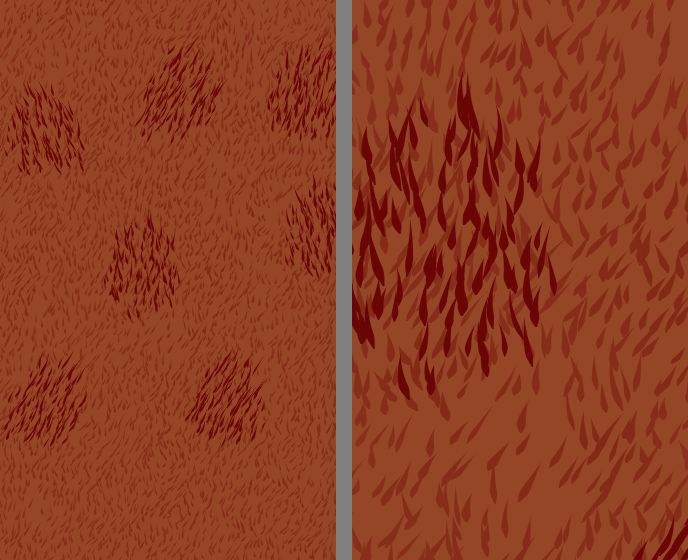
Left: the whole. Right: its middle third, enlarged.
This texture is drawn by a WebGL 1 fragment shader. Its source:

```glsl
precision highp float;
uniform vec2 u_resolution;

float hash(vec2 p) {
  vec3 q = fract(vec3(p.xyx) * 0.1031);
  q += dot(q, q.yzx + 33.33);
  return fract((q.x + q.y) * q.z);
}

float noise(vec2 p) {
  vec2 i = floor(p), f = fract(p);
  f = f * f * (3.0 - 2.0 * f);
  return mix(mix(hash(i), hash(i + vec2(1, 0)), f.x),
             mix(hash(i + vec2(0, 1)), hash(i + vec2(1, 1)), f.x), f.y);
}

// Staggered dark clumps: x = relative distance to the nearest, y = its lean
vec2 nearestClump(vec2 p) {
  vec2 best = vec2(9.0, 0.0);
  for (int i = 0; i < 7; i++) {
    float row = min(floor(float(i) / 2.0), 2.0);
    float col = float(i) - 2.0 * row;
    float top = step(1.5, row);
    vec2 center = vec2(0.08 + 0.175 * mod(row, 2.0) + col * mix(0.32, 0.235, top),
                       0.275 + 0.24 * row + 0.07 * min(col, 1.0) * step(0.5, row));
    float lean = mix(-0.4, 0.55, hash(vec2(float(i) + 3.0, 8.0)));
    vec2 d = (p - center) / vec2(0.066, 0.078);
    d.x = (d.x - 0.35 * lean * d.y) * (1.0 + 0.3 * d.y);
    float dist = length(d);
    if (dist < best.x) best = vec2(dist, lean);
  }
  return best;
}

// Coverage of a leaf-shaped blade rooted at the origin
float blade(vec2 q, float height, float halfWidth, float lean, float bend) {
  float t = q.y / height;
  if (t < 0.0 || t > 1.0) return 0.0;
  float pixel = 1.0 / u_resolution.y;
  float spine = height * (lean * t + bend * t * (t - 1.0));
  float width = halfWidth * smoothstep(-0.1, 0.3, t) * (1.0 - t) * 1.25;
  return smoothstep(0.7, -0.7, (abs(q.x - spine) - width) / pixel + 0.25);
}

// Pale turf over the whole ground
float turf(vec2 p) {
  p.y += 0.007 * sin(p.x * 31.0 + 5.0 * noise(p * 6.0));
  vec2 size = vec2(0.0098, 0.0155);
  vec2 cell = floor(p / size);
  float cover = 0.0;
  for (int j = -2; j <= 0; j++) {
    for (int i = -3; i <= 3; i++) {
      vec2 id = cell + vec2(i, j) + 50.0;
      vec2 root = (id - 50.0 + vec2(hash(id), hash(id + 71.3))) * size;
      float along = id.x / 4.0 + hash(vec2(id.y, 4.0));
      vec2 tuft = vec2(floor(along), id.y);
      float middle = 1.0 - abs(2.0 * fract(along) - 1.0);
      float lean = mix(-0.35, 0.85, hash(tuft + 19.0)) + 0.4 * (hash(id + 7.0) - 0.5);
      float height = mix(0.013, 0.023, middle) * mix(0.75, 1.3, hash(id + 31.0));
      float keep = step(hash(id + 43.0), 0.5 + 0.8 * noise(root * 13.0));
      cover = max(cover, keep * blade(p - root, height,
        mix(0.002, 0.0034, hash(id + 57.0)), lean, 0.6 * (hash(id + 83.0) - 0.4)));
    }
  }
  return cover;
}

// Taller dark blades rooted inside the clumps
float darkGrass(vec2 p) {
  vec2 size = vec2(0.0118, 0.0165);
  vec2 cell = floor(p / size);
  float cover = 0.0;
  for (int j = -3; j <= 0; j++) {
    for (int i = -3; i <= 3; i++) {
      vec2 id = cell + vec2(i, j) + 250.0;
      vec2 root = (id - 250.0 + vec2(hash(id), hash(id + 61.7))) * size;
      vec2 clump = nearestClump(root);
      if (clump.x + 0.3 * (hash(id + 5.0) - 0.5) > 1.0) continue;
      float lean = clump.y + 0.55 * (hash(id + 13.0) - 0.5);
      float height = mix(0.018, 0.043, pow(hash(id + 29.0), 1.4));
      cover = max(cover, blade(p - root, height,
        mix(0.0021, 0.0037, hash(id + 37.0)), lean, 0.8 * (hash(id + 47.0) - 0.5)));
    }
  }
  return cover;
}

void main() {
  vec2 p = gl_FragCoord.xy / u_resolution.y;
  vec3 soil = vec3(0.585, 0.275, 0.15);
  vec3 paleBlade = vec3(0.52, 0.175, 0.095) + 0.03 * (noise(p * 20.0) - 0.5);
  vec3 darkBlade = vec3(0.41, 0.025, 0.015);
  vec3 color = mix(soil, paleBlade, turf(p));
  color = mix(color, darkBlade, darkGrass(p));
  gl_FragColor = vec4(color, 1.0);
}
```
